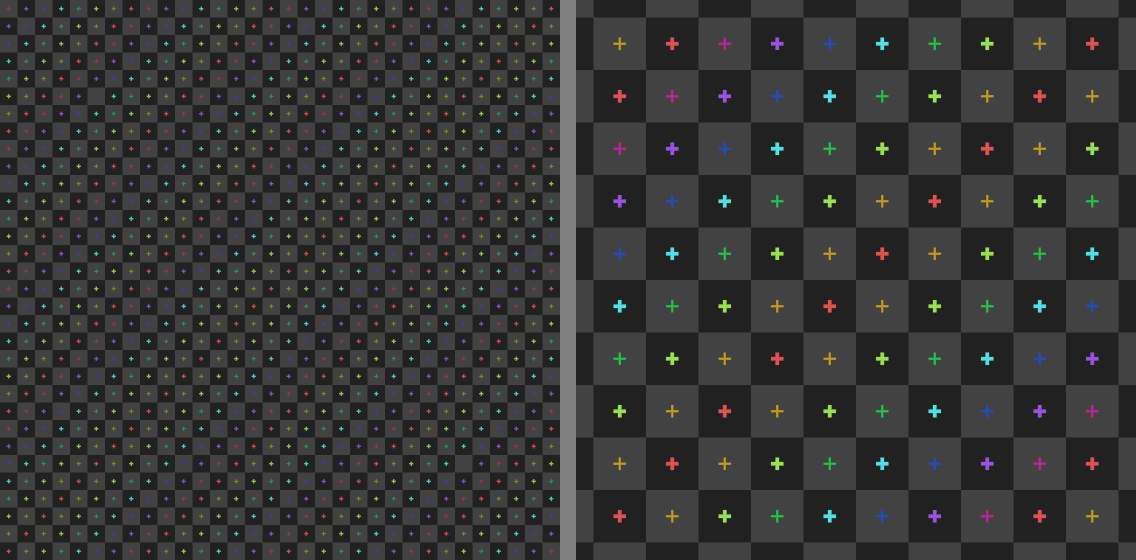
Left: the whole. Right: its middle third, enlarged.
A three.js fragment shader for this pattern:

```glsl
// Grey checkerboard with a small plus in every cell, coloured by mirrored diagonal rainbow bands.
varying vec2 vUv;

const float PI = 3.14159265;
const float CELLS = 32.0;       // cells across and down
const float HUES = 8.0;         // length of the rainbow cycle
const float ARM = 0.12;         // half length of a plus, in cells
const float THIN = 0.021;       // half line widths, in cells
const float BOLD = 0.036;
const vec3 DARK_GREY = vec3(0.13);
const vec3 LIGHT_GREY = vec3(0.26);

// Share of a pixel of size px at x that lies within -halfWidth..halfWidth
float coverage(float x, float halfWidth, float px) {
  float low = max(x - 0.5 * px, -halfWidth);
  float high = min(x + 0.5 * px, halfWidth);
  return clamp((high - low) / px, 0.0, 1.0);
}

float box(vec2 p, vec2 halfSize, vec2 px) {
  return coverage(p.x, halfSize.x, px.x) * coverage(p.y, halfSize.y, px.y);
}

float plusMask(vec2 p, float arm, float halfWidth, vec2 px) {
  float across = box(p, vec2(arm, halfWidth), px);
  float upright = box(p, vec2(halfWidth, arm), px);
  return max(across, upright);
}

// Smooth checker: 1 on even cells, 0 on odd cells
float checker(vec2 p, vec2 px) {
  vec2 wave = clamp(2.0 * sin(PI * p) / (PI * px), -1.0, 1.0);
  return 0.5 + 0.5 * wave.x * wave.y;
}

vec3 hslToRgb(float hue, float saturation, float lightness) {
  vec3 ramp = abs(mod(hue * 6.0 + vec3(0.0, 4.0, 2.0), 6.0) - 3.0) - 1.0;
  float chroma = saturation * (1.0 - abs(2.0 * lightness - 1.0));
  return lightness + chroma * (clamp(ramp, 0.0, 1.0) - 0.5);
}

void main() {
  // Cells are counted from the top left
  vec2 grid = vec2(vUv.x, 1.0 - vUv.y) * CELLS;
  vec2 px = max(fwidth(grid), vec2(0.0001));
  vec2 cell = floor(grid);
  vec2 local = fract(grid) - 0.5;

  // Diagonal bands, mirrored about the rising diagonal
  float diagonal = cell.x + cell.y;
  float band = min(diagonal, 2.0 * (CELLS - 1.0) - diagonal);
  float onDark = mod(band, 2.0);

  // Hue steps backwards around the wheel; pluses on dark cells are bolder and brighter
  float hue = 1.0 - mod(band + 1.0, HUES) / HUES;
  vec3 plusColor = hslToRgb(hue, 0.7, mix(0.45, 0.6, onDark));
  float halfWidth = mix(THIN, BOLD, onDark);

  vec3 color = mix(DARK_GREY, LIGHT_GREY, checker(grid, px));
  color = mix(color, plusColor, plusMask(local, ARM, halfWidth, px));
  gl_FragColor = vec4(color, 1.0);
}
```
